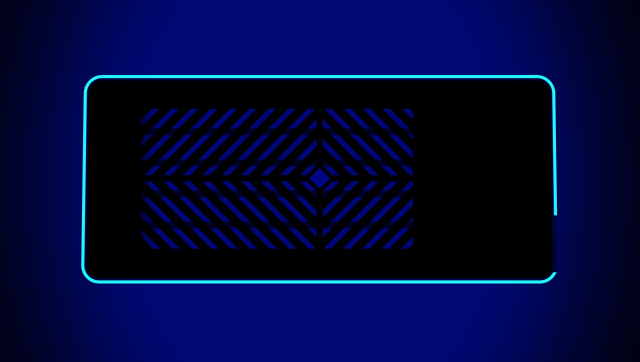
Reproduce this background procedurally as a Shadertoy shader.

```glsl
// A black rounded panel with a broken cyan outline and a diamond lattice on a blue vignette.

#define FRAME_CENTER vec2(-0.0013, 0.0048)
#define FRAME_HALF vec2(0.6505, 0.2837)
#define FRAME_TAPER 0.0145
#define FRAME_RADIUS 0.046
#define LINE_HALF 0.0043
#define PANEL_INSET 0.0105
#define LATTICE_CENTER vec2(-0.001, 0.0075)
#define STRIPE_PERIOD 0.0537
#define STRIPE_HALF 0.0105
#define BAND_PERIOD 0.086
#define CYAN vec3(0.15, 0.97, 0.99)
#define STRIPE_BLUE vec3(0.0, 0.025, 0.52)

// Coverage of the region where d is negative, softened over one pixel.
float cover(float d, float pixel) {
    return 1.0 - smoothstep(-0.75 * pixel, 0.75 * pixel, d);
}

float roundedBox(vec2 p, vec2 halfSize, float radius) {
    vec2 q = abs(p) - halfSize + radius;
    return length(max(q, 0.0)) + min(max(q.x, q.y), 0.0) - radius;
}

float box(vec2 p, vec2 low, vec2 high) {
    vec2 q = abs(p - 0.5 * (low + high)) - 0.5 * (high - low);
    return max(q.x, q.y);
}

vec3 background(vec2 p) {
    float radius = length((p + vec2(0.015, 0.0)) * vec2(1.0, 0.75));
    float blue = mix(0.46, 0.05, smoothstep(0.45, 1.05, radius));
    return vec3(0.0, 0.075 * blue, blue);
}

// Concentric diamond stripes, cut by a cross and dimmed in horizontal bands.
float lattice(vec2 p, float pixel) {
    vec2 a = abs(p - LATTICE_CENTER);
    float ring = a.x + a.y;
    float toStripe = abs(mod(ring + 0.5 * STRIPE_PERIOD, STRIPE_PERIOD) - 0.5 * STRIPE_PERIOD);
    float stripes = cover((toStripe - STRIPE_HALF) * 0.7071, pixel);
    stripes *= cover(box(p, vec2(-0.495, -0.187), vec2(0.257, 0.1995)), pixel);
    stripes *= cover(0.0085 - min(a.x, a.y), pixel);
    stripes *= step(0.5 * STRIPE_PERIOD, ring);

    float toBand = abs(mod(a.y, BAND_PERIOD) - 0.5 * BAND_PERIOD);
    stripes *= mix(0.3, 1.0, smoothstep(0.006, 0.012, toBand));
    stripes *= mix(0.45, 1.0, smoothstep(-0.5, -0.46, p.x));

    float diamond = cover((ring - 0.029) * 0.7071, pixel);
    return max(0.9 * stripes, diamond);
}

void mainImage(out vec4 fragColor, in vec2 fragCoord) {
    float pixel = 1.0 / iResolution.y;
    vec2 p = (fragCoord - 0.5 * iResolution.xy) * pixel;

    // The frame widens slightly toward the bottom.
    vec2 local = p - FRAME_CENTER;
    vec2 halfSize = FRAME_HALF - vec2(FRAME_TAPER * local.y, 0.0);
    float frame = roundedBox(local, halfSize, FRAME_RADIUS);

    vec3 color = background(p);

    // Dim rim, black panel and lattice.
    color *= mix(1.0, 0.6, cover(frame, pixel));
    float panel = cover(frame + PANEL_INSET, pixel);
    color = mix(color, vec3(0.0, 0.0, 0.004), panel);
    color = mix(color, STRIPE_BLUE, panel * lattice(p, pixel));

    // Outline with an opening on the lower right side.
    float opening = cover(box(p, vec2(0.6, -0.252), vec2(0.75, -0.095)), pixel);
    float outline = cover(abs(frame) - LINE_HALF, pixel) * (1.0 - opening);
    color = mix(color, CYAN, outline);

    fragColor = vec4(color, 1.0);
}
```
